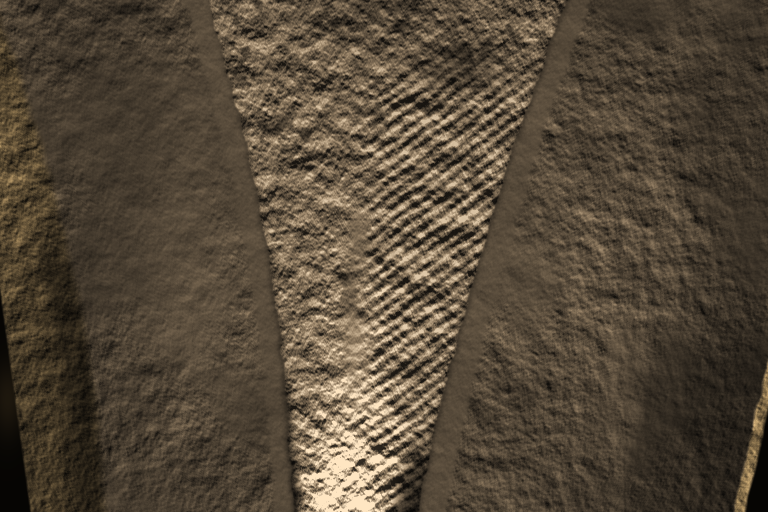
This texture is drawn by a WebGL 2 fragment shader. Its source:

```glsl
#version 300 es
precision highp float;
// Rough carved stone wedge between two mortar joints, lit by a lamp from below.

uniform vec2 u_resolution;
out vec4 fragColor;

float hash(vec2 p) {
  return fract(sin(dot(p, vec2(127.1, 311.7))) * 43758.5453);
}

float noise(vec2 p) {
  vec2 i = floor(p), f = fract(p);
  f = f * f * (3.0 - 2.0 * f);
  return mix(mix(hash(i), hash(i + vec2(1, 0)), f.x),
             mix(hash(i + vec2(0, 1)), hash(i + vec2(1, 1)), f.x), f.y);
}

float fbm(vec2 p) {
  float sum = 0.0, amp = 0.5;
  for (int i = 0; i < 5; i++) {
    sum += amp * noise(p);
    p = mat2(1.6, 1.3, -1.3, 1.6) * p + 7.3;
    amp *= 0.55;
  }
  return sum;
}

// Soft step of width w around edge e
float edge(float e, float w, float x) { return smoothstep(e - w, e + w, x); }

// Gaussian blob
float blob(vec2 p, vec2 center, vec2 size) {
  vec2 d = (p - center) / size;
  return exp(-dot(d, d));
}

// Stone relief: grain everywhere, slanted chisel grooves where asked
float relief(vec2 p, float chisel) {
  float warp = noise(p * 18.0) * 2.2 + noise(p * 55.0);
  float slant = dot(p, normalize(vec2(-0.62, 0.85)));
  return fbm(p * 27.0) + chisel * 0.085 * sin(slant * 290.0 + warp);
}

void main() {
  vec2 p = gl_FragCoord.xy / u_resolution * vec2(1.5, 1.0);
  float y = p.y;
  float wobble = (noise(p * 35.0) - 0.5) * 0.008;
  float broad = fbm(p * 5.0 + 3.0);

  // Joint curves and the regions they bound
  float jointL = 0.572 - 0.027 * y - 0.141 * y * y + wobble;
  float jointR = 0.816 + 0.197 * y + 0.094 * y * y + wobble;
  float wedge = edge(jointL, 0.003, p.x) * (1.0 - edge(jointR, 0.003, p.x));
  float mortarL = edge(jointL - 0.038 - 0.008 * y, 0.007, p.x) * (1.0 - edge(jointL, 0.003, p.x));
  float mortarR = edge(jointR, 0.003, p.x) * (1.0 - edge(jointR + 0.056 - 0.008 * y, 0.007, p.x));
  float mortar = max(mortarL, mortarR);
  float rimCurve = 0.205 - 0.06 * y - 0.16 * y * y + wobble;
  float rim = 1.0 - edge(rimCurve, 0.012, p.x);

  // Slope toward the lamp
  vec2 toLamp = normalize(vec2(0.69, -0.35) - p);
  float chisel = wedge * edge(0.70 + 0.03 * y, 0.06, p.x) * (1.0 - edge(0.88, 0.12, y));
  float slope = relief(p, chisel) - relief(p + toLamp * 0.0045, chisel);

  // Side stones
  float tone = 0.25 + 0.16 * (broad - 0.4);
  tone += 0.07 * blob(p, vec2(0.40, 0.36), vec2(0.24, 0.42));
  tone += 0.05 * blob(p, vec2(1.05, 0.42), vec2(0.25, 0.45));
  tone *= 1.0 - 0.22 * edge(1.21 + 0.19 * y, 0.02, p.x) * (1.0 - edge(0.34, 0.06, y));
  tone *= 1.0 - 0.18 * edge(1.36, 0.10, p.x);
  float rough = mix(1.6, 4.2, smoothstep(0.35, 0.62, fbm(p * 4.0 + 11.0)));

  // Left rim stone: lit above, shaded along its lower edge
  float rimTone = 0.24 + 0.13 * blob(p, vec2(0.0, 0.66), vec2(0.10, 0.26));
  rimTone *= 1.0 - 0.38 * edge(rimCurve - 0.06, 0.02, p.x) * (1.0 - edge(0.52, 0.06, y));
  tone = mix(tone, rimTone, rim);
  rough = mix(rough, 5.0, rim);

  // Smooth mortar
  tone = mix(tone, 0.33 + 0.08 * (broad - 0.4), mortar);
  rough = mix(rough, 1.1, mortar);

  // Wedge face with pits and the lamp's glow
  float pits = 1.0 - smoothstep(0.27, 0.40, fbm(p * 19.0 + 5.0));
  pits *= 1.0 - 0.65 * chisel;
  float wedgeTone = 0.43 + 0.05 * (1.0 - y) - 0.17 * pits;
  wedgeTone *= 1.0 - 0.45 * blob(p, vec2(0.90, 0.865), vec2(0.085, 0.045));
  wedgeTone *= 1.0 - 0.30 * blob(p, vec2(0.74, 1.0), vec2(0.20, 0.09));
  wedgeTone += 0.48 * blob(p, vec2(0.675, 0.01), vec2(0.085, 0.17));
  wedgeTone += 0.15 * blob(p, vec2(0.69, 0.24), vec2(0.06, 0.23));
  wedgeTone *= 1.0 - 0.72 * edge(0.765 + 0.28 * y, 0.03, p.x) * (1.0 - edge(0.12, 0.10, y));
  wedgeTone *= 1.0 - 0.65 * (1.0 - edge(jointL + 0.012, 0.014, p.x)) * (1.0 - edge(0.17, 0.15, y));
  float plaster = blob(p, vec2(0.69, 0.33), vec2(0.028, 0.13)) + blob(p, vec2(0.70, 0.54), vec2(0.022, 0.05));
  tone = mix(tone, wedgeTone, wedge);
  rough = mix(rough, 6.5 - 4.0 * min(plaster, 1.0), wedge);

  // Contact shadows beside the joints
  tone *= 1.0 - 0.35 * exp(-pow((p.x - jointL) / 0.007, 2.0)) * (1.0 - 0.7 * y);
  tone *= 1.0 - 0.25 * exp(-pow((p.x - jointR) / 0.007, 2.0));

  // Bright right rim
  float rimR = edge(1.432 + 0.227 * y + wobble, 0.004, p.x);
  tone = mix(tone, 0.52, rimR);
  rough = mix(rough, 4.0, rimR);

  tone *= clamp(1.0 + rough * slope, 0.22, 1.9);
  tone += 0.025 * (noise(p * 330.0) - 0.5);

  // Stone colour, more golden on the outer rims, paler in the glow
  vec3 tint = mix(vec3(1.0, 0.855, 0.67), vec3(1.0, 0.90, 0.76), smoothstep(0.5, 0.95, tone));
  tint = mix(tint, vec3(1.0, 0.82, 0.52), 0.75 * max(rim, rimR));
  vec3 color = tint * clamp(tone, 0.03, 1.0);

  // Dark gaps at both lower corners
  float gapL = 1.0 - edge(0.06 - 0.138 * y, 0.003, p.x);
  float gapR = edge(1.455 + 0.237 * y + wobble, 0.004, p.x);
  vec3 gap = vec3(0.025, 0.02, 0.012) + vec3(0.09, 0.07, 0.04) * blob(p, vec2(0.015, 0.22), vec2(0.03, 0.07));
  fragColor = vec4(mix(color, gap, max(gapL, gapR)), 1.0);
}
```
